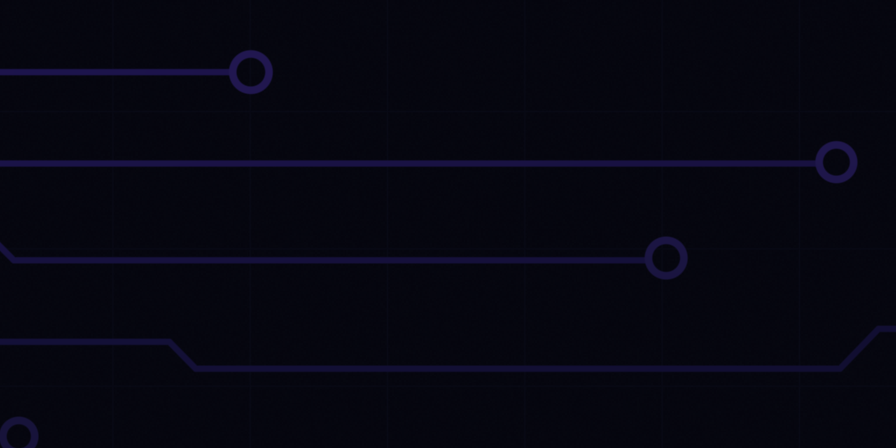
Write a Shadertoy shader that draws this background.

```glsl
// Dim violet circuit traces with ring terminals over a faint grid on near-black navy.

// Lengths are fractions of the canvas height; x runs from 0 to 2, y from 0 to 1.
const vec3 BACKGROUND = vec3(0.021, 0.023, 0.058);
const vec3 GRID_COLOR = vec3(0.036, 0.042, 0.095);
const vec3 TRACE_LOW = vec3(0.075, 0.062, 0.215);
const vec3 TRACE_HIGH = vec3(0.112, 0.078, 0.300);
const vec3 RING_LIFT = vec3(0.016, 0.014, 0.012);

const float GRID_STEP = 0.3065;
const vec2 GRID_ORIGIN = vec2(0.2520, 0.1380);
const float GRID_HALF_WIDTH = 0.0013;
const float TRACE_HALF_WIDTH = 0.0070;
const float RING_HALF_WIDTH = 0.0085;
const float EDGE_SOFTNESS = 0.0012;
const float GRAIN_CELLS = 256.0;
const float GRAIN_AMOUNT = 0.006;

// Trace segments: start.xy, end.xy
const int SEGMENT_COUNT = 9;
const vec4 SEGMENTS[SEGMENT_COUNT] = vec4[](
    vec4(-0.020, 0.839, 0.513, 0.839),
    vec4(-0.020, 0.635, 1.822, 0.635),
    vec4(-0.020, 0.470, 0.031, 0.419),
    vec4( 0.031, 0.419, 1.442, 0.419),
    vec4(-0.020, 0.237, 0.378, 0.237),
    vec4( 0.378, 0.237, 0.437, 0.177),
    vec4( 0.437, 0.177, 1.875, 0.177),
    vec4( 1.875, 0.177, 1.961, 0.266),
    vec4( 1.961, 0.266, 2.020, 0.266)
);

// Ring terminals: center.xy, radius
const int RING_COUNT = 4;
const vec3 RINGS[RING_COUNT] = vec3[](
    vec3(0.560, 0.839, 0.0405),
    vec3(1.867, 0.638, 0.0385),
    vec3(1.487, 0.424, 0.0395),
    vec3(0.042, 0.026, 0.0355)
);

float hash(vec2 cell) {
    vec3 q = fract(vec3(cell.xyx) * 0.1031);
    q += dot(q, q.yzx + 33.33);
    return fract((q.x + q.y) * q.z);
}

float segmentDistance(vec2 p, vec2 a, vec2 b) {
    vec2 along = b - a;
    float t = clamp(dot(p - a, along) / dot(along, along), 0.0, 1.0);
    return length(p - a - along * t);
}

float coverage(float signedDistance, float edge) {
    return 1.0 - smoothstep(-edge, edge, signedDistance);
}

void mainImage(out vec4 fragColor, in vec2 fragCoord) {
    vec2 p = fragCoord / iResolution.y;
    float edge = 0.6 / iResolution.y + EDGE_SOFTNESS;

    // Fine grain on the background
    float grain = hash(floor(p * GRAIN_CELLS)) - 0.5;
    vec3 color = BACKGROUND + GRAIN_AMOUNT * grain;

    // Square grid of hairlines
    vec2 gridOffset = abs(mod(p - GRID_ORIGIN + 0.5 * GRID_STEP, GRID_STEP) - 0.5 * GRID_STEP);
    float gridDistance = min(gridOffset.x, gridOffset.y);
    color = mix(color, GRID_COLOR, 0.7 * coverage(gridDistance - GRID_HALF_WIDTH, edge));

    // Distances to the nearest trace and ring
    float traceDistance = 10.0;
    for (int i = 0; i < SEGMENT_COUNT; i++) {
        vec4 s = SEGMENTS[i];
        traceDistance = min(traceDistance, segmentDistance(p, s.xy, s.zw));
    }
    float ringDistance = 10.0;
    for (int i = 0; i < RING_COUNT; i++) {
        vec3 ring = RINGS[i];
        ringDistance = min(ringDistance, abs(length(p - ring.xy) - ring.z));
    }

    // Traces brighten toward the top and dim slightly to the right
    vec3 traceColor = mix(TRACE_LOW, TRACE_HIGH, smoothstep(0.15, 0.85, p.y));
    vec3 lineColor = traceColor * (1.0 - 0.06 * p.x);
    color = mix(color, lineColor, coverage(traceDistance - TRACE_HALF_WIDTH, edge));
    color = mix(color, traceColor + RING_LIFT, coverage(ringDistance - RING_HALF_WIDTH, edge));

    fragColor = vec4(color, 1.0);
}
```
